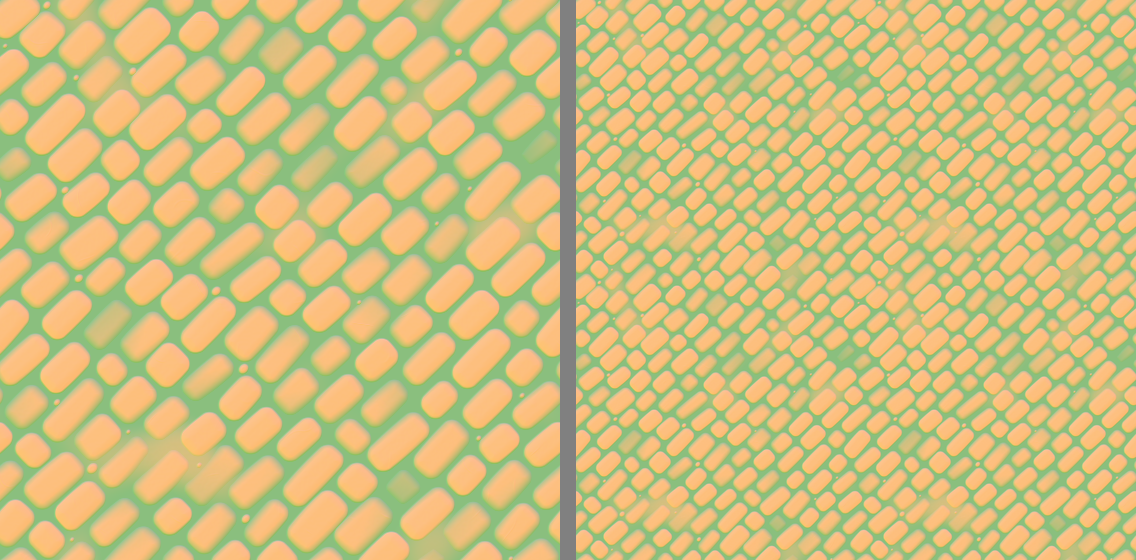
Left, the tile; right, the same tile 2 across and 2 down.
Reproduce this pattern procedurally as a Shadertoy shader.

```glsl
// Worn cobbles laid in diagonal courses, coloured by packed relief: red holds height,
// green and blue hold the sideways and upward slope. Courses run along x + y, and
// their cell indices wrap on the square so that all four edges join.

const float COURSES = 11.0;         // courses crossed per canvas side
const float STONES = 14.0;          // stones in one closed course
const float JOINT_JITTER = 0.48;    // spread of the joints, in stone pitches
const float GAP = 0.0028;           // half the groove width
const float CORNER = 0.017;         // corner radius
const float BEVEL = 0.021;          // width of the rounded shoulder
const float RISE = 0.46;            // height of the shoulder
const float SKIRT = 0.004;          // width of the steep foot
const float GROUND = 0.54;          // height of bare grooves
const float PEBBLE_SHARE = 0.11;    // share of stones with a pebble at the corner
const float GRAIN = 0.010;          // fine roughness
const float SCRATCH = 0.022;        // depth of scratches
const float SLOPE_GAIN = 0.022;     // slope to colour response
const vec2 FLAT_GB = vec2(0.75, 0.495);
const vec2 SLOPE_GB = vec2(-0.045, 0.14);

vec4 hash4(vec2 p) {
    vec4 q = fract(p.xyxy * vec4(0.1031, 0.1030, 0.0973, 0.1099) + 0.137);
    q += dot(q, q.wzxy + 33.33);
    return fract((q.xxyz + q.yzzw) * q.zywx);
}

vec2 gradientAt(vec2 cell, float period) {
    float a = 6.2831853 * hash4(mod(cell, period) + period).x;
    return vec2(cos(a), sin(a));
}

// Gradient noise that repeats after a whole number of cells
float wrapNoise(vec2 p, float period) {
    p *= period;
    vec2 i = floor(p), f = p - i;
    vec2 w = f * f * f * (f * (f * 6.0 - 15.0) + 10.0);
    vec2 e = vec2(1.0, 0.0);
    float low = mix(dot(gradientAt(i, period), f),
                    dot(gradientAt(i + e, period), f - e), w.x);
    float high = mix(dot(gradientAt(i + e.yx, period), f - e.yx),
                     dot(gradientAt(i + e.xx, period), f - e.xx), w.x);
    return mix(low, high, w.y);
}

// One side step on the torus moves COURSES rows and half a closed course
vec2 wrapCell(vec2 cell) {
    float turns = floor(cell.y / COURSES);
    return vec2(mod(cell.x - turns * STONES * 0.5, STONES), cell.y - turns * COURSES);
}

float roundedBox(vec2 p, vec2 halfSize, float radius) {
    vec2 q = abs(p) - halfSize + radius;
    return length(max(q, 0.0)) + min(max(q.x, q.y), 0.0) - radius;
}

float dome(float depth, float width) {
    float t = 1.0 - clamp(depth / width, 0.0, 1.0);
    return 1.0 - t * t;
}

float jointAt(vec2 cell) {
    return cell.x + JOINT_JITTER * (hash4(wrapCell(cell) + 71.0).x - 0.5);
}

float relief(vec2 p) {
    float ground = GROUND + 0.30 * smoothstep(0.15, 0.5, wrapNoise(p + 0.31, 5.0));
    float height = ground;

    // Gentle meander of the courses
    vec2 s = p + 0.007 * vec2(wrapNoise(p, 4.0), wrapNoise(p + 0.43, 4.0));
    vec2 grid = vec2((s.x + s.y) * STONES * 0.5, (s.y - s.x) * COURSES);
    vec2 pitch = vec2(sqrt(2.0) / STONES, sqrt(0.5) / COURSES);

    for (int row = -1; row <= 1; row++) {
        float course = floor(grid.y) + float(row);
        float stagger = hash4(vec2(wrapCell(vec2(0.0, course)).y, 37.0)).y;
        float along = grid.x - stagger;
        for (int col = -1; col <= 1; col++) {
            vec2 cell = vec2(floor(along) + float(col), course);
            vec4 shape = hash4(wrapCell(cell) + 11.0);
            vec4 wear = hash4(wrapCell(cell) + 143.0);
            float start = jointAt(cell), end = jointAt(cell + vec2(1.0, 0.0));
            vec2 local = (vec2(along, grid.y) - vec2(0.5 * (start + end), course + 0.5)) * pitch;
            vec2 halfSize = 0.5 * pitch * vec2(end - start, mix(0.88, 1.16, shape.x)) - GAP;

            // Stone: bowed box, slightly turned, tilted and sunk
            float turn = 0.14 * (shape.y - 0.65);
            vec2 q = mat2(cos(turn), -sin(turn), sin(turn), cos(turn)) * local;
            vec2 r = q / halfSize;
            vec2 bowed = halfSize * (1.0 - 0.09 * min(r.yx * r.yx, 1.0));
            float depth = -roundedBox(q, bowed, CORNER);
            float top = mix(0.88, 1.24, sqrt(shape.z)) - 0.27 * step(0.92, shape.w);
            top += dot(r, wear.xy - 0.5) * 0.2;
            float stone = top - RISE + RISE * dome(depth, BEVEL);
            height = max(height, mix(ground, stone, smoothstep(0.0, SKIRT, depth)));

            // Pebble lodged where two courses meet
            vec2 fromCorner = local + 0.5 * pitch * vec2(end - start, 1.0);
            float radius = mix(0.005, 0.012, wear.w * wear.w) * step(wear.z, PEBBLE_SHARE);
            float lodged = radius - length(fromCorner * vec2(0.85, 1.1));
            float pebble = 0.62 + 0.42 * dome(lodged, 0.008);
            height = max(height, mix(ground, pebble, smoothstep(0.0, 0.003, lodged)));
        }
    }

    // Grain and sparse scratches on the stone faces
    float face = smoothstep(0.6, 0.9, height);
    float line = 1.0 - smoothstep(0.0, 0.035, abs(wrapNoise(p, 13.0)));
    line *= smoothstep(0.12, 0.35, wrapNoise(p + 0.17, 19.0));
    return height + face * (GRAIN * wrapNoise(p, 150.0) + SCRATCH * line);
}

void mainImage(out vec4 fragColor, in vec2 fragCoord) {
    vec2 p = fragCoord / iResolution.xy;
    vec2 e = vec2(0.0012, 0.0);
    float height = relief(p);
    vec2 slope = (vec2(relief(p + e.xy), relief(p + e.yx)) - height) / e.x;
    vec2 facing = -slope * SLOPE_GAIN;
    facing *= inversesqrt(1.0 + dot(facing, facing));
    fragColor = vec4(min(height, 0.992), FLAT_GB + SLOPE_GB * facing, 1.0);
}
```
